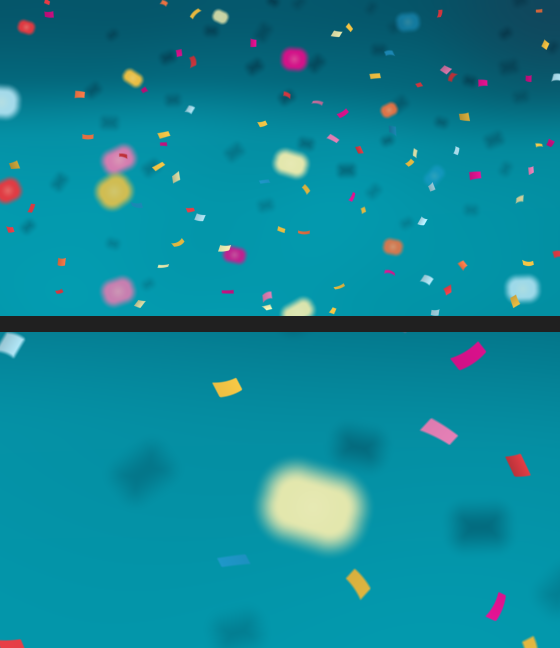
Top, the full canvas; bottom, a detail of the centre.
Write a Shadertoy shader that draws this background.

```glsl
// Confetti falling before a teal wall: soft shadows, defocused flakes and crisp flakes.

const vec3 PALETTE[8] = vec3[8](
    vec3(0.93, 0.92, 0.68),  // cream
    vec3(0.90, 0.48, 0.69),  // pink
    vec3(0.70, 0.89, 0.95),  // pale blue
    vec3(0.97, 0.45, 0.25),  // orange
    vec3(0.88, 0.05, 0.54),  // magenta
    vec3(0.98, 0.77, 0.25),  // yellow
    vec3(0.91, 0.22, 0.25),  // red
    vec3(0.13, 0.62, 0.83)   // sky blue
);

vec4 hash4(float n) {
    vec4 p = fract(n * vec4(0.1031, 0.1030, 0.0973, 0.1099));
    p += dot(p, p.wzxy + 33.33);
    return fract((p.xxyz + p.yzzw) * p.zywx);
}

// Evenly spread positions in the unit square, loosened by jitter
vec2 scatter(float index, vec2 start, vec2 jitter) {
    return fract(start + index * vec2(0.7549, 0.5698) + 0.12 * (jitter - 0.5));
}

vec2 rotate(vec2 p, float angle) {
    float c = cos(angle), s = sin(angle);
    return vec2(c * p.x + s * p.y, c * p.y - s * p.x);
}

float roundedBox(vec2 p, vec2 halfSize, float radius) {
    vec2 q = abs(p) - halfSize + radius;
    return length(max(q, 0.0)) + min(max(q.x, q.y), 0.0) - radius;
}

float coverage(float dist, float blur) {
    return 1.0 - smoothstep(-blur, blur, dist);
}

// Dark upper wall, bright lower wall, gentle layered-sine mottling
vec3 wall(vec2 uv) {
    float horizon = 0.63 + 0.025 * sin(uv.x * 4.0 + 0.6);
    vec3 upper = mix(vec3(0.015, 0.44, 0.52), vec3(0.02, 0.34, 0.42), smoothstep(0.6, 1.0, uv.y));
    vec3 lower = mix(vec3(0.01, 0.60, 0.68), vec3(0.02, 0.56, 0.64), smoothstep(0.3, 0.65, uv.y));
    vec3 colour = mix(lower, upper, smoothstep(-0.10, 0.12, uv.y - horizon));
    float mottle = sin(uv.x * 7.0 + 2.0 * sin(uv.y * 5.0)) + 0.5 * sin(uv.x * 17.0 - uv.y * 6.0);
    colour *= 1.0 + 0.012 * mottle - 0.07 * smoothstep(0.55, 1.0, uv.x);
    float corner = smoothstep(0.35, 0.0, length((uv - 1.0) * vec2(1.2, 0.8)));
    return mix(colour, vec3(0.09, 0.26, 0.35), 0.65 * corner);
}

// Blurred shadows, denser towards the upper right
vec3 addShadows(vec3 colour, vec2 p, float aspect) {
    for (int i = 0; i < 38; i++) {
        float index = float(i);
        vec4 h = hash4(index + 211.0);
        vec2 centre = pow(scatter(index, vec2(0.31, 0.72), h.xy), vec2(0.75, 0.6));
        vec2 q = rotate(p - centre * vec2(aspect, 1.0), (h.z - 0.3) * 1.6);
        vec2 halfSize = vec2(0.022, 0.015) * mix(0.6, 1.2, h.w);
        float shade = coverage(roundedBox(q, halfSize, 0.009), 0.018);
        colour = mix(colour, vec3(0.01, 0.16, 0.23), shade * mix(0.2, 0.65, h.x * centre.y));
    }
    return colour;
}

// Large flakes near the lens
vec3 addSoftFlakes(vec3 colour, vec2 p, float aspect) {
    for (int i = 0; i < 17; i++) {
        float index = float(i);
        vec4 h = hash4(index + 57.0);
        vec2 centre = scatter(index, vec2(0.43, 0.93), h.xy);
        vec2 q = rotate(p - centre * vec2(aspect, 1.0), (h.z - 0.4) * 1.5);
        float size = mix(0.022, 0.053, h.w);
        vec2 halfSize = size * vec2(1.05, mix(0.58, 0.95, h.y));
        float alpha = coverage(roundedBox(q, halfSize, halfSize.y * 0.85), size * 0.33);
        int tint = i % 8;
        vec3 flake = PALETTE[tint];
        // A paler core gives the disc some depth
        flake = mix(flake, vec3(1.0, 0.96, 0.80), 0.22 * coverage(length(q) - size * 0.3, size * 0.4));
        colour = mix(colour, flake, alpha * (tint == 7 ? 0.5 : mix(0.8, 0.97, h.x)));
    }
    return colour;
}

// Small flakes in focus: sheared, tapered and slightly bent rectangles
vec3 addCrispFlakes(vec3 colour, vec2 p, float aspect, float pixel) {
    for (int i = 0; i < 78; i++) {
        float index = float(i);
        vec4 h = hash4(index + 5.0);
        vec4 k = hash4(index + 401.0);
        vec2 centre = scatter(index, vec2(0.17, 0.38), h.xy);
        centre.x = pow(centre.x, 0.78);
        float turn = 2.0 * h.z - 1.0;
        vec2 q = rotate(p - centre * vec2(aspect, 1.0), 1.5 * turn * abs(turn));
        vec2 halfSize = vec2(mix(0.008, 0.019, h.w), mix(0.004, 0.012, k.x));
        q.x += q.y * (k.y - 0.5) * 0.9;
        q.y += q.x * q.x * (k.z - 0.5) * 35.0;
        q.y *= 1.0 + 0.35 * (k.w - 0.5) * clamp(q.x / halfSize.x, -1.0, 1.0);
        float blur = 0.6 * pixel + mix(0.0004, 0.0022, k.z * k.z);
        float alpha = coverage(roundedBox(q, halfSize, 0.0015), blur);
        float sheen = 1.0 + 0.16 * clamp(q.x / halfSize.x, -1.0, 1.0) * (k.x - 0.3);
        float lit = mix(0.75, 1.04, sqrt(k.w));
        vec3 flake = PALETTE[int(k.y * 7.99)] * sheen * lit;
        colour = mix(colour, flake, 0.96 * alpha);
    }
    return colour;
}

void mainImage(out vec4 fragColor, in vec2 fragCoord) {
    vec2 uv = fragCoord / iResolution.xy;
    float aspect = iResolution.x / iResolution.y;
    vec2 p = uv * vec2(aspect, 1.0);
    vec3 colour = wall(uv);
    colour = addShadows(colour, p, aspect);
    colour = addSoftFlakes(colour, p, aspect);
    colour = addCrispFlakes(colour, p, aspect, 1.0 / iResolution.y);
    fragColor = vec4(clamp(colour, 0.0, 1.0), 1.0);
}
```
